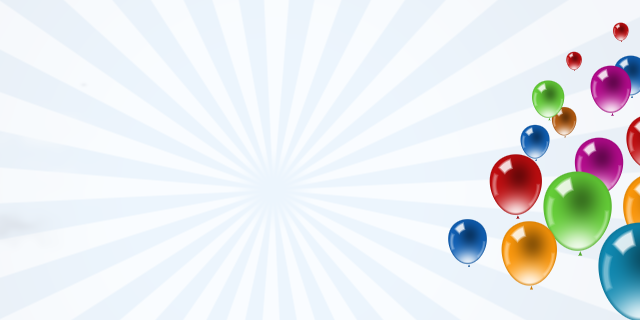
This background is drawn by a Shadertoy shader. Its source:

```glsl
// Glossy balloons rising at the right over a pale blue sunburst.

const vec2 BURST_CENTER = vec2(0.854, 0.406);
const float RAY_COUNT = 24.0;
const float BALLOON_ASPECT = 1.17;
const int BALLOON_COUNT = 15;

// Balloon center and half width, back to front
const vec3 BALLOONS[BALLOON_COUNT] = vec3[](
    vec3(1.940, 0.901, 0.024), vec3(1.794, 0.810, 0.024),
    vec3(1.971, 0.764, 0.053), vec3(1.909, 0.721, 0.063),
    vec3(1.763, 0.621, 0.038), vec3(1.713, 0.690, 0.050),
    vec3(1.672, 0.557, 0.045), vec3(2.030, 0.557, 0.072),
    vec3(1.872, 0.482, 0.075), vec3(1.612, 0.423, 0.081),
    vec3(1.805, 0.340, 0.106), vec3(2.049, 0.342, 0.101),
    vec3(1.461, 0.245, 0.060), vec3(1.654, 0.208, 0.086),
    vec3(2.003, 0.150, 0.132));

// Palette: red, blue, magenta, green, brown, orange, teal
const vec3 PALETTE[7] = vec3[](
    vec3(0.76, 0.05, 0.06), vec3(0.06, 0.38, 0.72),
    vec3(0.72, 0.04, 0.56), vec3(0.40, 0.82, 0.22),
    vec3(0.72, 0.36, 0.06), vec3(1.00, 0.60, 0.04),
    vec3(0.06, 0.54, 0.70));
const int BALLOON_HUE[BALLOON_COUNT] =
    int[](0, 0, 1, 2, 4, 3, 1, 0, 2, 0, 3, 5, 1, 5, 6);

float hash(vec2 p) {
    vec3 h = fract(vec3(p.xyx) * 0.1031);
    h += dot(h, h.yzx + 33.33);
    return fract((h.x + h.y) * h.z);
}

float noise(vec2 p) {
    vec2 cell = floor(p), f = fract(p);
    f = f * f * (3.0 - 2.0 * f);
    return mix(mix(hash(cell), hash(cell + vec2(1, 0)), f.x),
               mix(hash(cell + vec2(0, 1)), hash(cell + vec2(1, 1)), f.x), f.y);
}

float coverage(float dist, float blur) {
    return clamp(0.5 - dist / blur, 0.0, 1.0);
}

// Soft elliptical spot, 1 at its center
float spot(vec2 p, vec2 center, vec2 size) {
    vec2 q = (p - center) / size;
    return exp(-dot(q, q));
}

vec3 sunburst(vec2 p, float pixel) {
    vec2 d = p - BURST_CENTER;
    float radius = length(d);
    float wave = cos(RAY_COUNT * (atan(d.y, d.x) + 0.017));
    float ray = coverage(-wave * radius / RAY_COUNT, max(pixel, 0.006));
    float far = smoothstep(0.35, 1.25, radius);
    vec3 shade = mix(vec3(0.925, 0.960, 0.992), vec3(0.912, 0.938, 0.965), far);
    vec3 light = mix(vec3(0.978, 0.990, 1.0), vec3(0.960, 0.970, 0.983), far);
    return mix(shade, light, ray * smoothstep(0.02, 0.15, radius));
}

// Faint cloudy wisps along the left edge
vec3 addWisps(vec3 col, vec2 p) {
    vec2 q = p + 0.05 * (vec2(noise(p * 22.0), noise(p * 22.0 + 7.0)) - 0.5);
    float pale = spot(q, vec2(0.14, 0.59), vec2(0.12, 0.035))
               + spot(q, vec2(0.14, 0.43), vec2(0.10, 0.035));
    float gray = spot(q, vec2(0.05, 0.29), vec2(0.085, 0.035))
               + 0.5 * spot(p, vec2(0.262, 0.735), vec2(0.009, 0.006));
    col = mix(col, vec3(0.97, 0.98, 0.99), min(pale, 1.0) * 0.7);
    return mix(col, vec3(0.85, 0.87, 0.90), min(gray, 1.0) * 0.65);
}

// Egg outline in balloon units, narrowing toward the knot
float eggDistance(vec2 q) {
    return length(vec2(q.x * (1.0 - 0.12 * q.y), q.y)) - 1.0;
}

// Curved reflection bounded by two radii and an angular span
float reflection(vec2 q, vec2 radii, float angle, float span, float blur) {
    float band = abs(length(q) - 0.5 * (radii.x + radii.y))
               - 0.5 * (radii.y - radii.x);
    vec2 axis = vec2(cos(angle), sin(angle));
    float turn = atan(axis.x * q.y - axis.y * q.x, dot(axis, q));
    float sector = (abs(turn) - span) * length(q);
    return coverage(max(band, sector), blur);
}

vec3 drawBalloon(vec3 col, vec2 p, vec3 balloon, vec3 hue, float pixel) {
    vec2 q = (p - balloon.xy) / (balloon.z * vec2(1.0, BALLOON_ASPECT));
    float blur = pixel / balloon.z;
    float dist = eggDistance(q);

    // Knot
    vec2 k = q - vec2(0.08, -1.07);
    float knot = max(abs(k.x) - 0.03 + 0.5 * k.y, abs(k.y) - 0.05);
    col = mix(col, hue * 0.8, coverage(knot, blur));

    // Body: dark core, glowing underside, saturated rim
    vec3 body = mix(hue, hue * 0.55, spot(q, vec2(0.12, 0.28), vec2(0.52)));
    float glow = spot(q, vec2(0.02, -0.95), vec2(0.75, 0.52));
    body = mix(body, mix(hue, vec3(1.0), 0.88), glow);
    body = mix(body, hue * 0.85, 0.75 * smoothstep(-0.10, 0.0, dist));

    // Window highlight and side reflections
    float gloss = 0.85 * reflection(q, vec2(0.56, 0.86), 2.13, 0.30, blur + 0.05);
    gloss += 0.40 * reflection(q, vec2(0.76, 0.90), 3.15, 0.42, blur + 0.05);
    gloss += 0.35 * reflection(q, vec2(0.82, 0.91), -0.45, 0.45, blur + 0.05);
    body = mix(body, vec3(1.0), min(gloss, 1.0));
    return mix(col, body, coverage(dist, blur));
}

void mainImage(out vec4 fragColor, in vec2 fragCoord) {
    float pixel = 1.0 / iResolution.y;
    vec2 p = fragCoord * pixel;
    vec3 col = addWisps(sunburst(p, pixel), p);
    for (int i = 0; i < BALLOON_COUNT; i++)
        col = drawBalloon(col, p, BALLOONS[i], PALETTE[BALLOON_HUE[i]], pixel);
    fragColor = vec4(col, 1.0);
}
```
